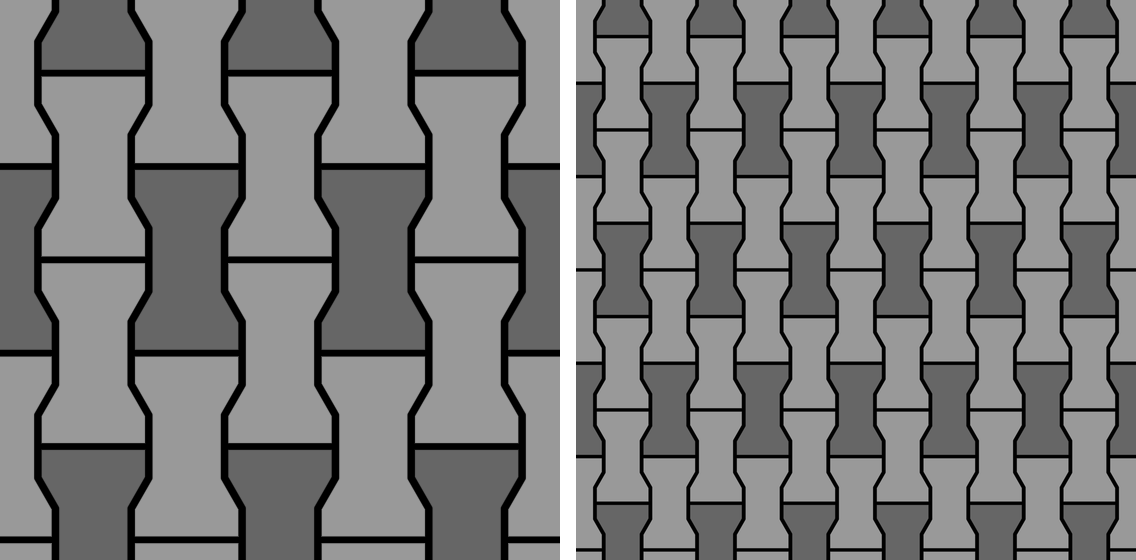
Left: one tile. Right: repeated 2 by 2.
Write a WebGL 2 fragment shader that draws this pattern.

```glsl
#version 300 es
precision highp float;

uniform vec2 u_resolution;
out vec4 fragColor;

const float REPEATS = 3.0;          // cells across and down
const float ROW_OFFSET = 0.392;     // first joint below the top, in cells
const float SIDE_HALF_WIDTH = 0.0202;
const float JOINT_HALF_WIDTH = 0.0182;
const vec2 WIDE_CORNER = vec2(0.297, 0.168);
const vec2 NARROW_CORNER = vec2(0.203, 0.332);
const vec3 LIGHT_STONE = vec3(0.6);
const vec3 DARK_STONE = vec3(0.4);
const vec3 GROUT = vec3(0.0);

float segmentDistance(vec2 p, vec2 a, vec2 b) {
    vec2 ab = b - a;
    float t = clamp(dot(p - a, ab) / dot(ab, ab), 0.0, 1.0);
    return length(p - a - ab * t);
}

// Distance to the nearest multiple of one, from 0 to 0.5
vec2 foldCell(vec2 p) {
    return abs(fract(p + 0.5) - 0.5);
}

// Half width of a stone at a given distance from its joint
float stoneHalfWidth(float height, vec2 wide, vec2 narrow) {
    float t = clamp((height - wide.y) / (narrow.y - wide.y), 0.0, 1.0);
    return mix(wide.x, narrow.x, t);
}

float sideDistance(vec2 p, vec2 wide, vec2 narrow) {
    float straightWide = segmentDistance(p, vec2(wide.x, 0.0), wide);
    float slope = segmentDistance(p, wide, narrow);
    float straightNarrow = segmentDistance(p, narrow, vec2(narrow.x, 0.5));
    return min(slope, min(straightWide, straightNarrow));
}

// One stone in three is dark; neighbouring columns are staggered
float darkStone(float row, float phase) {
    return 1.0 - step(0.5, mod(row - phase, 3.0));
}

float lineCoverage(float dist, float halfWidth, float pixel) {
    return 1.0 - smoothstep(-pixel, pixel, dist - halfWidth);
}

void main() {
    vec2 uv = gl_FragCoord.xy / u_resolution;
    vec2 cell = vec2(uv.x, 1.0 - uv.y) * REPEATS - vec2(0.5, ROW_OFFSET);
    vec2 folded = foldCell(cell);
    float pixel = 0.8 * REPEATS / min(u_resolution.x, u_resolution.y);

    // Choose the column, then the stone within it
    bool mainColumn = folded.x < stoneHalfWidth(folded.y, WIDE_CORNER, NARROW_CORNER);
    float row = floor(mainColumn ? cell.y : cell.y - 0.5);
    float dark = darkStone(row, mainColumn ? 2.0 : 0.0);
    vec3 color = mix(LIGHT_STONE, DARK_STONE, dark);

    // Bent sides and straight joints
    float joint = mainColumn ? folded.y : 0.5 - folded.y;
    float side = sideDistance(folded, WIDE_CORNER, NARROW_CORNER);
    float grout = max(lineCoverage(side, SIDE_HALF_WIDTH, pixel),
                      lineCoverage(joint, JOINT_HALF_WIDTH, pixel));
    fragColor = vec4(mix(color, GROUT, grout), 1.0);
}
```
